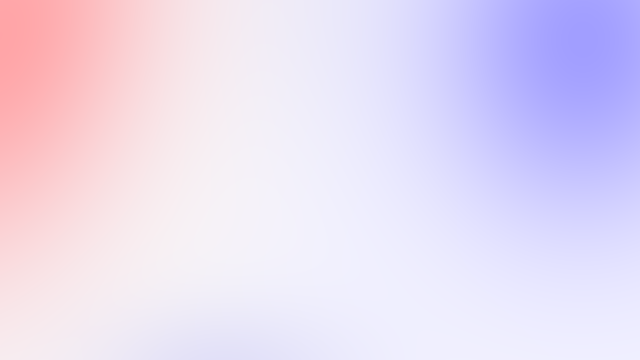
A WebGL 2 fragment shader for this background:

```glsl
#version 300 es
precision highp float;
// Soft pastel backdrop: a coral glow, a periwinkle glow and a faint lavender haze on near-white.

uniform vec2 u_resolution;
out vec4 fragColor;

const vec3 WARM_WHITE = vec3(0.970, 0.962, 0.972);
const vec3 COOL_WHITE = vec3(0.950, 0.948, 0.998);
const vec3 CORAL      = vec3(1.000, 0.645, 0.655);
const vec3 PERIWINKLE = vec3(0.630, 0.618, 1.000);
const vec3 LAVENDER   = vec3(0.865, 0.860, 0.970);

// Gaussian falloff with separate radii; skew tilts the ellipse.
float glow(vec2 p, vec2 center, vec2 radius, float skew) {
    vec2 d = (p - center) / radius;
    return exp(-(dot(d, d) + skew * d.x * d.y));
}

void main() {
    // Canvas height is one unit; the origin is at the lower left.
    vec2 p = gl_FragCoord.xy / u_resolution.y;
    float width = u_resolution.x / u_resolution.y;

    // Near-white base, warmer toward the left.
    float cool = smoothstep(0.25, 0.65, p.x / width + 0.15 * (0.5 - p.y));
    vec3 color = mix(WARM_WHITE, COOL_WHITE, cool);

    // Haze along the bottom edge and a faint veil at the top.
    color = mix(color, LAVENDER, 0.85 * glow(p, vec2(0.35 * width, -0.05), vec2(0.36, 0.20), 0.0));
    color = mix(color, LAVENDER, 0.28 * glow(p, vec2(0.52 * width, 1.05), vec2(0.35, 0.45), 0.0));

    // Main glows in the upper corners.
    color = mix(color, CORAL, glow(p, vec2(0.0, 0.90), vec2(0.41, 0.60), -0.6));
    color = mix(color, PERIWINKLE, glow(p, vec2(0.911 * width, 0.89), vec2(0.405, 0.49), 0.0));

    fragColor = vec4(color, 1.0);
}
```
